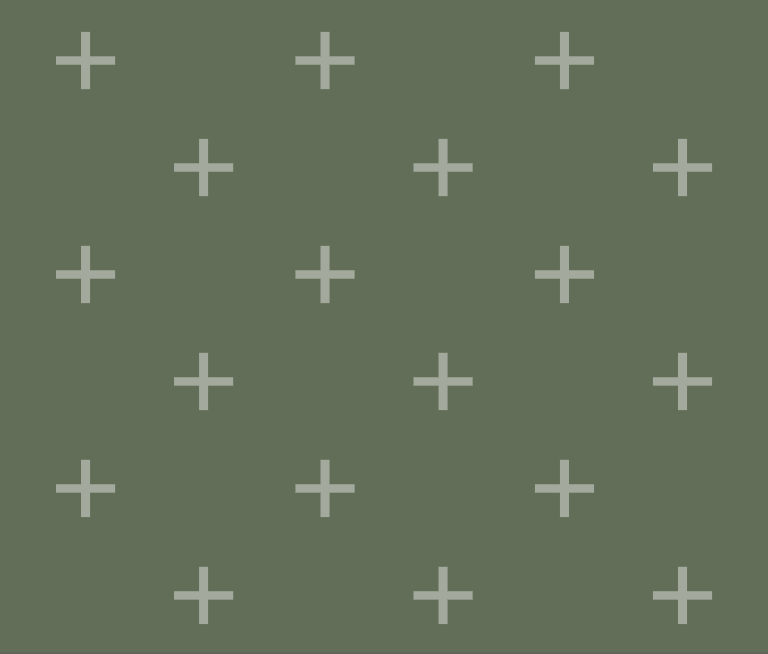
Write a Shadertoy shader that draws this pattern.

```glsl
#define GROUND vec3(0.383, 0.431, 0.341)
#define MARK vec3(0.640, 0.663, 0.612)
#define EDGE vec3(0.385, 0.395, 0.355)
#define PERIOD vec2(0.3118, 0.2786)
#define FIRST_CENTRE vec2(0.1114, 0.0788)
#define STAGGER vec2(0.1537, 0.1393)
#define HALF_ACROSS vec2(0.0385, 0.0055)
#define HALF_UPRIGHT vec2(0.0059, 0.0373)
#define EDGE_HEIGHT 0.0024

float boxDistance(vec2 p, vec2 halfSize) {
    vec2 d = abs(p) - halfSize;
    return length(max(d, 0.0)) + min(max(d.x, d.y), 0.0);
}

float plusDistance(vec2 p) {
    return min(boxDistance(p, HALF_ACROSS), boxDistance(p, HALF_UPRIGHT));
}

// Offset from the nearest lattice point
vec2 repeatCentred(vec2 p) {
    return (fract(p / PERIOD + 0.5) - 0.5) * PERIOD;
}

float coverage(float d, float pixel) {
    return clamp(0.5 - d / pixel, 0.0, 1.0);
}

void mainImage(out vec4 fragColor, in vec2 fragCoord) {
    // Canvas widths, measured from the upper left
    float pixel = 1.0 / iResolution.x;
    float height = iResolution.y * pixel;
    vec2 uv = fragCoord * pixel;
    vec2 p = vec2(uv.x, height - uv.y) - FIRST_CENTRE;

    // Two interleaved lattices of plus signs
    float d = min(plusDistance(repeatCentred(p)),
                  plusDistance(repeatCentred(p - STAGGER)));
    vec3 colour = mix(GROUND, MARK, coverage(d, pixel));

    // Thin dull strip along the lower edge
    colour = mix(colour, EDGE, coverage(uv.y - EDGE_HEIGHT, pixel));

    fragColor = vec4(colour, 1.0);
}
```
